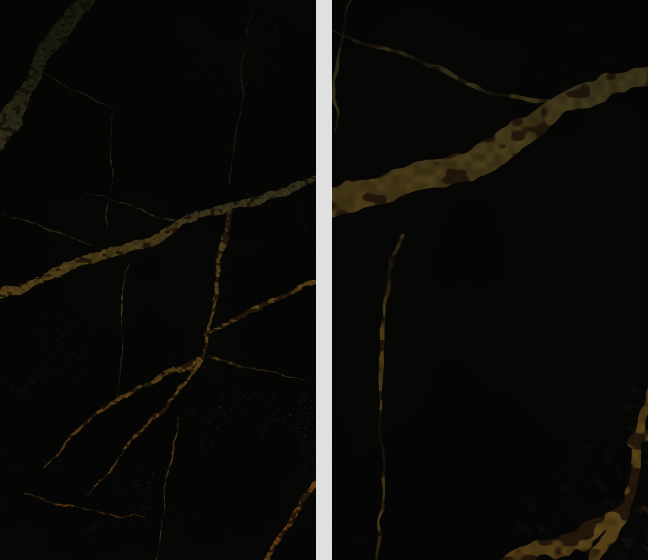
Left, the full canvas; right, a detail of the centre.
A WebGL 2 fragment shader for this texture:

```glsl
#version 300 es
precision highp float;

#define STONE vec3(0.021, 0.021, 0.018)
#define RUST_GOLD vec3(0.35, 0.22, 0.075)
#define GOLD vec3(0.30, 0.23, 0.085)
#define OLIVE vec3(0.19, 0.175, 0.095)
#define SHADE vec3(0.095, 0.095, 0.055)
#define CRUST vec3(0.10, 0.06, 0.025)
#define BOLD_WIDTH 0.014
#define BRANCH_WIDTH 0.0062
#define HAIR_WIDTH 0.0024
#define WANDER 0.034
#define SPECK_GAIN 0.085

uniform vec2 u_resolution;
out vec4 fragColor;

float hash(vec2 p) {
  vec3 q = fract(vec3(p.xyx) * 0.1031);
  q += dot(q, q.yzx + 33.33);
  return fract((q.x + q.y) * q.z);
}

float noise(vec2 p) {
  vec2 cell = floor(p), f = fract(p);
  f = f * f * (3.0 - 2.0 * f);
  return mix(mix(hash(cell), hash(cell + vec2(1, 0)), f.x),
             mix(hash(cell + vec2(0, 1)), hash(cell + vec2(1, 1)), f.x), f.y);
}

float fbm(vec2 p) {
  float sum = 0.0, gain = 0.5;
  for (int i = 0; i < 4; i++) {
    sum += gain * noise(p);
    p = mat2(1.6, 1.2, -1.2, 1.6) * p + 17.3;
    gain *= 0.5;
  }
  return sum;
}

vec2 noise2(vec2 p) {
  return vec2(noise(p), noise(p + 41.7)) - 0.5;
}

// Shared warp keeps forks joined while the veins wander
vec2 wander(vec2 p) {
  return p + WANDER * noise2(p * 5.0 + 50.0)
           + 0.5 * WANDER * noise2(p * 19.0 + 80.0)
           + 0.13 * WANDER * noise2(p * 65.0 + 20.0);
}

// Coverage of a tapered vein; swell varies its width, grit its edge
float vein(vec2 p, vec2 a, vec2 b, float startWidth, float endWidth, float swell, float grit) {
  vec2 ab = b - a;
  float t = clamp(dot(p - a, ab) / dot(ab, ab), 0.0, 1.0);
  float width = mix(startWidth, endWidth, t) * swell;
  float d = length(p - a - ab * t) + grit * min(0.9 * width, 0.006);
  float soft = 0.8 / u_resolution.x;
  return smoothstep(soft, -soft, d - width);
}

void main() {
  vec2 uv = gl_FragCoord.xy / u_resolution.x;
  float top = u_resolution.y / u_resolution.x;
  vec2 p = wander(uv);
  float swell = 0.75 + 0.5 * noise(uv * 16.0 + 9.0);
  float grit = noise(uv * 95.0) - 0.5;

  // Bold veins
  float bold = vein(p, vec2(-0.05, 0.82), vec2(1.05, 1.23), BOLD_WIDTH * 1.15, BOLD_WIDTH * 0.85, swell, grit);
  bold = max(bold, vein(p, vec2(-0.03, 1.30), vec2(0.29, 1.82), BOLD_WIDTH * 1.9, BOLD_WIDTH * 1.7, swell, grit));

  // Branches meeting at one fork
  vec2 fork = vec2(0.637, 0.643);
  float w = BRANCH_WIDTH;
  float branch = vein(p, vec2(0.72, 1.10), fork, w, w * 0.8, swell, grit);
  branch = max(branch, vein(p, vec2(0.643, 0.718), vec2(1.05, 0.91), w, w * 1.2, swell, grit));
  branch = max(branch, vein(p, fork, vec2(0.30, 0.47), w * 1.1, w * 0.8, swell, grit));
  branch = max(branch, vein(p, vec2(0.30, 0.47), vec2(0.15, 0.28), w * 0.8, w * 0.2, swell, grit));
  branch = max(branch, vein(p, fork, vec2(0.28, 0.20), w * 1.1, w * 0.3, swell, grit));
  branch = max(branch, vein(p, vec2(1.02, 0.27), vec2(0.82, -0.02), w * 1.6, w * 1.2, swell, grit));

  // Hairlines: one steep and one shallow family
  float hair = vein(p, vec2(0.58, 1.06), vec2(0.26, 1.17), HAIR_WIDTH, HAIR_WIDTH * 0.4, swell, grit);
  for (int i = 0; i < 4; i++) {
    float k = float(i);
    vec2 steep = vec2(0.36 + 0.05 * k * k, mod(1.40 - 0.47 * k, top));
    hair = max(hair, vein(p, steep, steep - vec2(0.03 + 0.02 * k, 0.36 + 0.07 * k),
                          HAIR_WIDTH * 1.2, HAIR_WIDTH * 0.4, swell, grit));
    vec2 shallow = vec2(fract(0.14 + 0.48 * k + 0.39 * k * k), 1.55 - 0.45 * k);
    hair = max(hair, vein(p, shallow, shallow + vec2(0.24 + 0.04 * k, -0.13 + 0.02 * k),
                          HAIR_WIDTH * 1.1, HAIR_WIDTH * 0.5, swell, grit));
  }
  hair *= 0.45 + 0.45 * smoothstep(0.25, 0.6, noise(uv * 26.0 + 5.0));

  // Stone: faint clouds and patches of fine scratches
  float cloud = fbm(uv * 3.0 + 12.0);
  vec3 color = STONE * (0.75 + 0.5 * cloud);
  float patches = smoothstep(0.38, 0.68, fbm(uv * 4.5 + vec2(31.0, 7.0)));
  patches *= mix(0.35, 1.0, smoothstep(1.25, 0.35, uv.y)) * mix(0.5, 1.0, uv.x);
  float scratch = noise(mat2(0.92, 0.39, -0.39, 0.92) * uv * vec2(120.0, 210.0));
  scratch *= noise(uv * 170.0 + 60.0);
  color += SPECK_GAIN * patches * smoothstep(0.32, 0.85, scratch) * vec3(1.0, 1.0, 0.93);

  // Metal: rusty below, fading to dim olive above
  vec3 metal = mix(RUST_GOLD, GOLD, smoothstep(0.1, 0.8, uv.y));
  metal = mix(metal, OLIVE, smoothstep(0.85, 1.2, uv.y));
  metal = mix(metal, SHADE, smoothstep(1.2, 1.65, uv.y));
  metal *= 0.82 + 0.36 * noise(uv * 130.0 + 3.0);

  // Dark crust breaks the metal, most on the finer veins
  float flake = 0.6 * noise(uv * vec2(70.0, 110.0)) + 0.4 * fbm(uv * 24.0 + 4.0);
  float limit = mix(0.47, 0.56, bold);
  float crust = smoothstep(limit, limit + 0.1, flake);
  metal = mix(metal, min(CRUST, metal * 0.5), 0.85 * crust);

  color = mix(color, metal, max(bold, max(branch, hair)));
  fragColor = vec4(color, 1.0);
}
```
